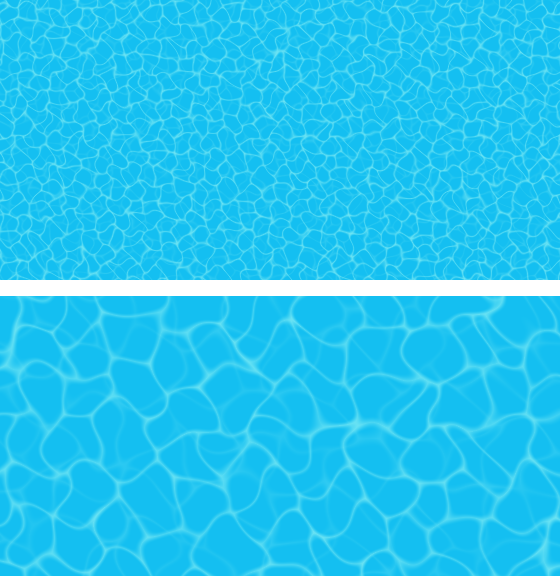
Top: the whole. Bottom: its middle third, enlarged.
Reproduce this texture procedurally as a Shadertoy shader.

```glsl
#define CELLS 17.5
#define JITTER 0.8
#define ROUNDING 17.0
#define WARP 0.14
#define LINE_WIDTH 0.075
#define FAINT_STRENGTH 0.33
#define WATER vec3(0.077, 0.75, 0.945)
#define LIGHT vec3(0.43, 0.895, 0.955)

vec2 hash2(vec2 p) {
    vec3 q = fract(p.xyx * vec3(0.1031, 0.1030, 0.0973));
    q += dot(q, q.yzx + 33.33);
    return fract((q.xx + q.yz) * q.zy);
}

vec2 cellPoint(vec2 cell) {
    return cell + 0.5 + JITTER * (hash2(cell + 71.0) - 0.5);
}

// Layered sines bend the straight cell walls into ripples
vec2 ripple(vec2 p) {
    vec2 bend = sin(p.yx * vec2(3.1, 3.5) + 1.3 * sin(p * 1.7));
    bend += 0.6 * sin(p.yx * vec2(5.3, 4.7) + p * 1.9 + 2.0);
    return p + WARP * bend;
}

// Smoothed distance to the nearest cell wall, negative at junctions
float wallDistance(vec2 p) {
    vec2 home = floor(p), nearest = vec2(0.0);
    float best = 1e3;
    for (int y = -1; y <= 1; y++)
    for (int x = -1; x <= 1; x++) {
        vec2 r = cellPoint(home + vec2(x, y)) - p;
        float d = dot(r, r);
        if (d < best) { best = d; nearest = r; }
    }
    float sum = 0.0;
    for (int y = -2; y <= 2; y++)
    for (int x = -2; x <= 2; x++) {
        vec2 r = cellPoint(home + vec2(x, y)) - p;
        vec2 across = r - nearest;
        float len = length(across);
        if (len > 0.001)
            sum += exp(-ROUNDING * dot(0.5 * (r + nearest), across / len));
    }
    return -log(sum) / ROUNDING;
}

float caustic(vec2 p, float width) {
    float blur = 0.5 * CELLS / iResolution.y;
    return 1.0 - smoothstep(-0.06, width + blur, wallDistance(ripple(p)));
}

void mainImage(out vec4 fragColor, in vec2 fragCoord) {
    vec2 p = fragCoord / iResolution.y * CELLS;

    // Bright surface net, some strands weaker than others
    float strand = sin(p.x * 2.3 + 2.0 * sin(p.y * 1.9)) * sin(p.y * 2.7 + p.x);
    float bright = (0.86 + 0.14 * strand) * caustic(p, LINE_WIDTH);

    // Pale, broken net below the surface
    float fade = 0.75 + 0.25 * sin(p.x * 2.1 - p.y * 2.4 + sin(p.y * 2.9));
    float faint = FAINT_STRENGTH * fade * caustic(p * 0.95 + vec2(37.4, 19.7), LINE_WIDTH);

    float glow = bright + faint * (1.0 - bright);
    fragColor = vec4(mix(WATER, LIGHT, glow), 1.0);
}
```
